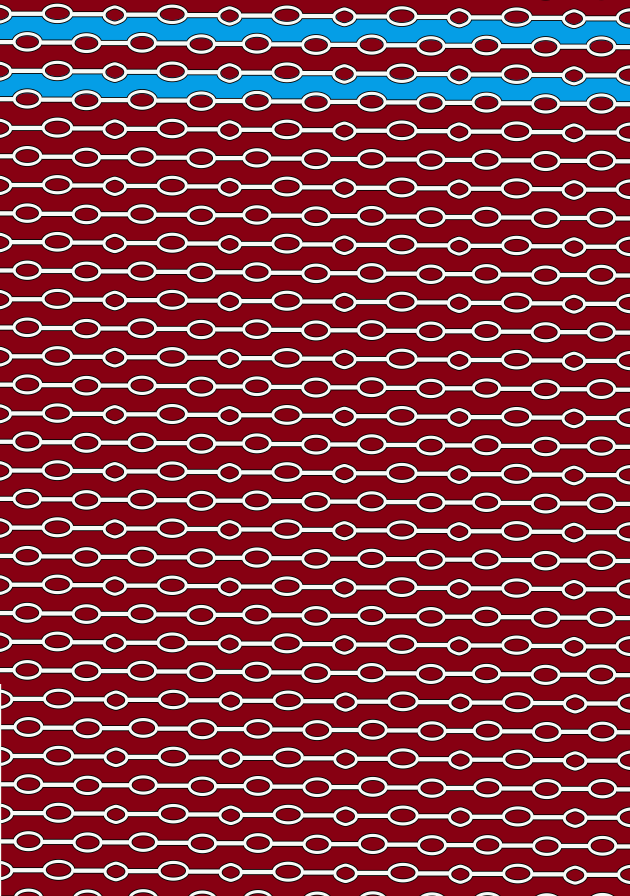
Reproduce this pattern procedurally as a Shadertoy shader.

```glsl
// Slightly tilted rows of white oval chain links on dark red, with two blue bands near the top.
#define WIDTH 540.0                 // design units across the canvas
#define PITCH 49.2                  // spacing of links along a row
#define ROW 24.47                   // spacing of rows
#define TOP 11.6                    // depth of the first row at the left edge
#define SLOPE 0.008                 // downward tilt of the rows
#define RING 4.2                    // ring thickness, ink included
#define BAR 2.6                     // half thickness of the bars
#define INK 0.75                    // outline thickness
#define SHIFTED_ROW 23.5            // rows after this sit a little to the right
#define RED vec3(0.53, 0.0, 0.07)
#define BLUE vec3(0.02, 0.62, 0.90)
#define WHITE vec3(0.97, 0.98, 0.97)

float hash(vec2 p) {
    return fract(sin(dot(p, vec2(127.1, 311.7))) * 43758.5);
}

// Approximate signed distance to an ellipse
float ellipse(vec2 q, vec2 r) {
    float k = length(q / r);
    return k * (k - 1.0) / max(length(q / (r * r)), 0.001);
}

// Antialiased inside of a distance field
float cover(float d, float px) {
    return clamp(0.5 - d / px, 0.0, 1.0);
}

void mainImage(out vec4 fragColor, in vec2 fragCoord) {
    float px = WIDTH / iResolution.x;
    vec2 p = vec2(fragCoord.x, iResolution.y - fragCoord.y) * px;

    // Nearest row; the lower rows are nudged sideways
    float row = round((p.y - TOP - SLOPE * p.x) / ROW);
    float odd = mod(row, 2.0);
    float shifted = step(SHIFTED_ROW, row);
    float x = p.x - shifted;
    float y = p.y - TOP - row * ROW;

    // Nearest link: even rows alternate small and large, odd rows are uneven in spacing
    float start = odd * 0.5 * PITCH;
    float link = round((x - start) / PITCH);
    float second = mod(link, 2.0);
    float small = (1.0 - odd) * (1.0 - second);
    float center = start + link * PITCH + odd * mix(-1.2, 0.3, second);
    vec2 q = vec2(x - center, y - SLOPE * center);
    q.y -= mix(mix(-0.5, 0.5, small), mix(-0.4, 0.3, second), odd);

    // Oval sizes, with a slight peak on the small links
    vec2 radius = mix(vec2(mix(14.2, 13.5, odd), 9.2), vec2(11.3, 8.4), small);
    radius += 0.4 * (hash(vec2(link, row)) - 0.5);
    radius.y += 0.6 * small * exp(-q.x * q.x / 10.0);
    float hole = ellipse(q, radius - RING);

    // Level bars that step down along the row
    float segment = floor((x - start) / PITCH) + 0.5;
    float level = y - SLOPE * (start + segment * PITCH);
    float bar = abs(level) - BAR;
    float chain = max(min(ellipse(q, radius), bar), -hole);

    // Ground bands, then red holes, ink and white
    float band = row - step(level, 0.0);
    vec3 color = (band == 0.0 || band == 2.0) ? BLUE : RED;
    color = mix(color, RED, cover(hole, px));
    color = mix(color, vec3(0.02, 0.01, 0.01), cover(chain, px));
    color = mix(color, WHITE, cover(chain + INK, px));

    // Bare sliver left of the nudged rows
    color = mix(color, WHITE, shifted * cover(p.x - 1.0, px));
    fragColor = vec4(color, 1.0);
}
```
